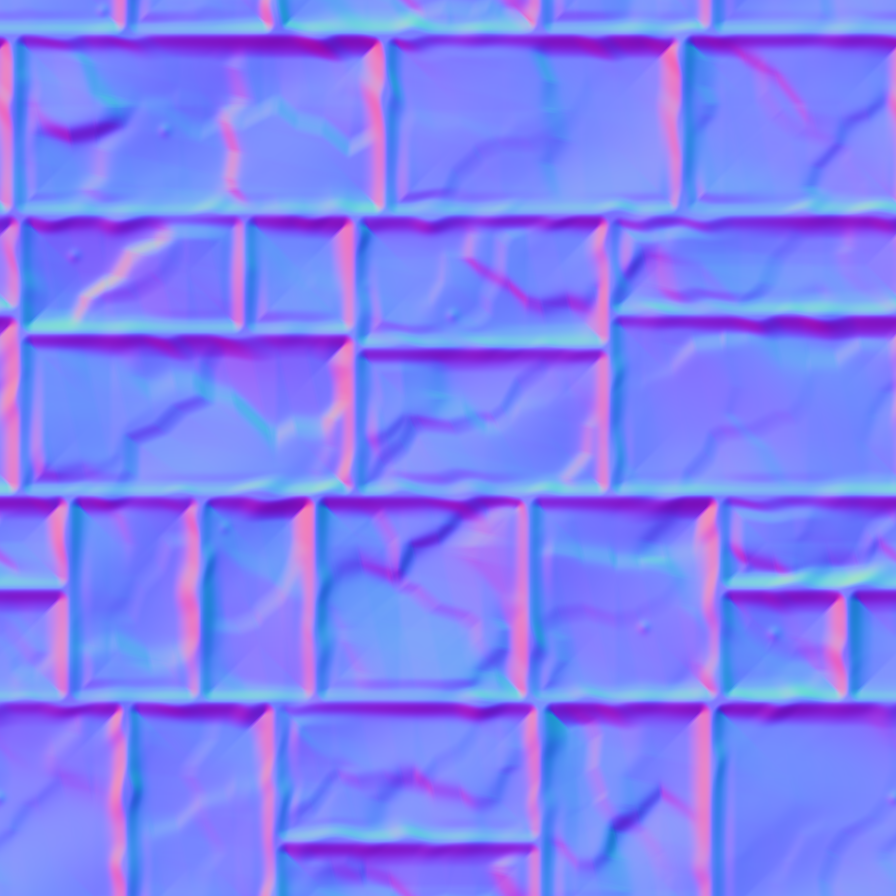
Give the GLSL for this texture map, as a Shadertoy shader.

```glsl
// Tangent-space normal map of a wall of chiselled stone blocks.
// Bands are split at random into blocks; grooves, cellular facets, ridges and
// pits form a height field, whose slope is encoded as colour (green down).

const float TAU = 6.28318;

vec2 hash2(vec2 p) {
    vec2 k = vec2(dot(p, vec2(127.1, 311.7)), dot(p, vec2(269.5, 183.3)));
    return fract(sin(k) * 43758.55);
}

// Triangle wave of period 1, for angular breaks.
vec2 zigzag(vec2 x) {
    return abs(fract(x) - 0.5) - 0.25;
}

// Splits the repeating unit square; p becomes relative to the block centre.
void findBlock(inout vec2 p, out vec2 halfSize, out float id) {
    vec2 lo = vec2(0.0), hi = vec2(1.0);
    id = 1.0;
    p = fract(p);
    for (int i = 0; i < 9; i++) {
        vec2 size = hi - lo;
        vec2 rnd = hash2(vec2(id, 4.7));
        if (i > 2 && size.x * size.y < 0.022 + 0.15 * rnd.y * rnd.y) break;
        bool cutX = i > 1 && size.x > 1.25 * size.y;
        float ratio = 0.5 + (rnd.x - 0.5) * (i < 2 ? 0.28 : 0.38);
        vec2 cut = mix(lo, hi, ratio);
        bool upper = cutX ? p.x > cut.x : p.y > cut.y;
        if (cutX) {
            if (upper) lo.x = cut.x; else hi.x = cut.x;
        } else {
            if (upper) lo.y = cut.y; else hi.y = cut.y;
        }
        id = 2.0 * id + float(upper);
        // The first two cuts make four bands, each shifted sideways.
        if (i == 1) p.x = fract(p.x + hash2(vec2(id, 9.1)).x);
    }
    halfSize = 0.5 * (hi - lo);
    p -= 0.5 * (lo + hi);
}

// Tilted plates blended over narrow, jagged cell borders.
float facets(vec2 q) {
    vec2 s = q * 6.0;
    s += 0.5 * zigzag(s.yx * 0.9 + 0.2) + 0.12 * zigzag(s.yx * 2.7 + s * 0.6);
    vec2 base = floor(s);
    float total = 0.0, weights = 0.0;
    for (int j = -1; j <= 1; j++)
    for (int i = -1; i <= 1; i++) {
        vec2 cell = base + vec2(i, j);
        vec2 r = s - cell - hash2(cell);
        vec2 tilt = (hash2(cell + 37.0) - 0.5) * vec2(0.18, 0.3);
        float level = 0.004 * (hash2(cell + 71.0).x - 0.5);
        float w = exp(-19.0 * length(r));
        total += w * (level + dot(tilt, r) / 6.0);
        weights += w;
    }
    return total / weights;
}

// One angular break across the block: steep on one side, fading on the other.
float ridge(vec2 p, float id) {
    vec2 rnd = hash2(vec2(id, 23.0));
    float angle = TAU * rnd.x;
    vec2 dir = vec2(cos(angle), sin(angle));
    float along = dot(p, dir);
    float s = dot(p, vec2(-dir.y, dir.x)) + 0.03 * (rnd.y - 0.5);
    s += dot(vec2(0.07, 0.015), zigzag(along * vec2(6.0, 17.0) + rnd));
    float fade = smoothstep(-0.2, 0.12, along + 0.15 * (rnd.y - 0.5));
    return 0.0072 * fade * smoothstep(-0.012, 0.014, s) * exp(-max(s, 0.0) / 0.045);
}

// Sparse small round dents.
float pits(vec2 q) {
    vec2 s = q * 8.0, cell = floor(s);
    vec2 r = (s - cell - 0.25 - 0.5 * hash2(cell + 5.0)) / 8.0;
    float present = step(0.85, hash2(cell + 13.0).x);
    return -0.0019 * present * exp(-dot(r, r) / 0.00004);
}

float height(vec2 uv) {
    vec2 p = uv, halfSize;
    float id;
    findBlock(p, halfSize, id);
    vec2 rnd = hash2(vec2(id, 51.0));
    vec2 local = p + 40.0 * rnd;

    // Distance inward from the rounded outline, worn back in places.
    vec2 q = abs(p) - halfSize + 0.013;
    float inset = 0.013 - length(max(q, 0.0)) - min(max(q.x, q.y), 0.0);
    float chip = sin(local.x * 43.0 + 2.0 * sin(local.y * 25.0))
               * sin(local.y * 41.0 + 2.0 * sin(local.x * 23.0));
    inset = max(inset - 0.005 * max(chip, 0.0) * chip, 0.0);

    // Grooves vary in width and depth along their run.
    float wear = 0.6 * sin(TAU * (3.0 * uv.x + 2.0 * uv.y) + 2.0 * sin(TAU * 4.0 * uv.y))
               + 0.4 * sin(TAU * (8.0 * uv.y - 7.0 * uv.x) + 2.0 * sin(TAU * 5.0 * uv.x));
    float width = 0.0102 + 0.001 * wear;
    float groove = (0.0125 + 0.0035 * wear) * exp(-inset * inset / (width * width));
    float pillow = 0.004 * exp(-inset * inset / 0.0014);

    // Every block carves its own part of the facet pattern, some only faintly,
    // over a broad swell that leans to the upper right.
    float face = mix(0.35, 1.1, rnd.x) * (facets(local) + ridge(p, id)) + pits(local);
    face += 0.0042 * sin(local.x * 19.0 + 1.8 * sin(local.y * 15.0)) + dot(p, vec2(0.03, 0.05));
    return face * smoothstep(0.0, 0.028, inset) - groove - pillow;
}

void mainImage(out vec4 fragColor, in vec2 fragCoord) {
    vec2 uv = fragCoord / iResolution.xy + vec2(0.37, 0.24);

    // Wide central differences keep the slopes soft.
    vec2 e = vec2(0.0029, 0.0);
    vec2 slope = vec2(height(uv + e.xy) - height(uv - e.xy),
                      height(uv + e.yx) - height(uv - e.yx)) / (2.0 * e.x);
    // Left and lower bevels are gentler than right and upper ones.
    slope *= mix(vec2(1.0), vec2(0.76, 0.66), smoothstep(0.1, 0.6, slope));
    vec3 normal = normalize(vec3(-slope.x, slope.y, 1.0));
    fragColor = vec4(0.5 + 0.5 * normal, 1.0);
}
```
